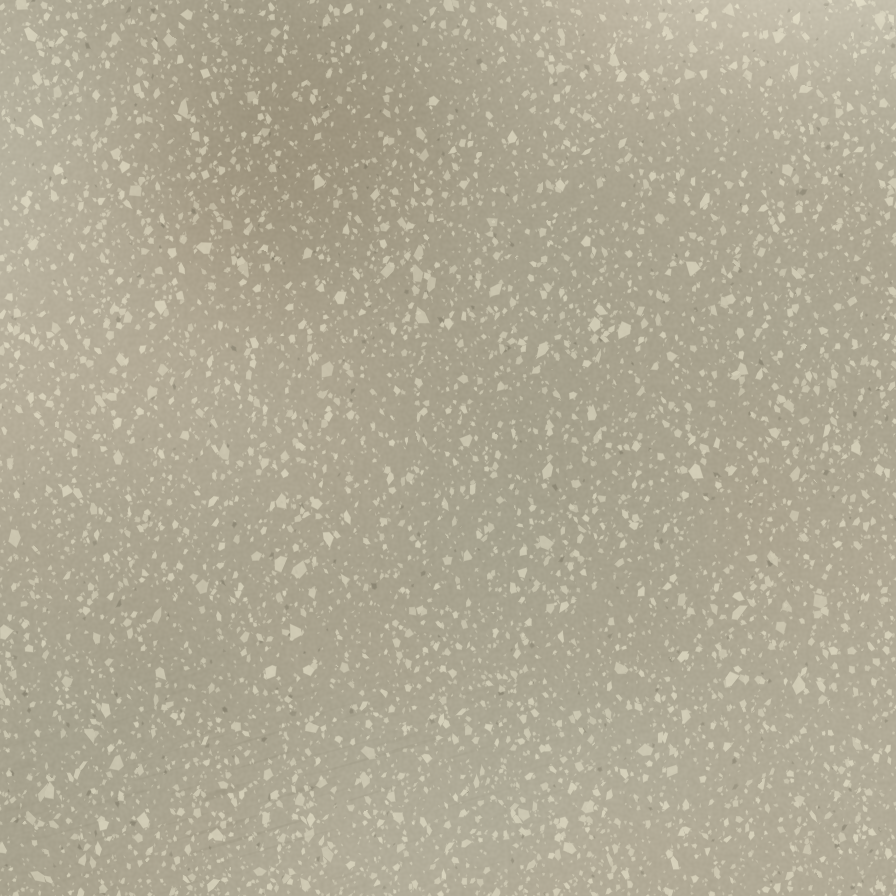
This texture is drawn by a Shadertoy shader. Its source:

```glsl
const vec3 STONE = vec3(0.655, 0.630, 0.550);
const vec3 CHIP = vec3(0.835, 0.815, 0.725);
const vec3 SPECK = vec3(0.47, 0.45, 0.38);

vec2 hash22(vec2 p) {
    vec3 q = fract(p.xyx * vec3(0.1031, 0.1030, 0.0973));
    q += dot(q, q.yzx + 33.33);
    return fract((q.xx + q.yz) * q.zy);
}

vec2 cornerGradient(vec2 cell) {
    float a = 6.2832 * hash22(cell + 71.0).x;
    return vec2(cos(a), sin(a));
}

// Gradient noise, roughly -0.7 to 0.7
float gradientNoise(vec2 p) {
    vec2 i = floor(p), f = fract(p);
    vec2 u = f * f * f * (f * (f * 6.0 - 15.0) + 10.0);
    vec2 e = vec2(0.0, 1.0);
    float low = mix(dot(cornerGradient(i), f),
                    dot(cornerGradient(i + e.yx), f - e.yx), u.x);
    float high = mix(dot(cornerGradient(i + e), f - e),
                     dot(cornerGradient(i + 1.0), f - 1.0), u.x);
    return mix(low, high, u.y);
}

float fbm(vec2 p) {
    float sum = 0.0, gain = 0.6;
    for (int i = 0; i < 3; i++) {
        sum += gain * gradientNoise(p);
        p = p * 2.03 + 17.0;
        gain *= 0.5;
    }
    return sum;
}

// Distance to a crushed fragment with five uneven facets
float fragmentDistance(vec2 p, float radius, vec2 seed) {
    float d = -1.0;
    for (int i = 0; i < 5; i++) {
        vec2 h = hash22(seed + float(i) * 19.7);
        float a = (float(i) + 0.7 * h.x) * 1.2566 + seed.x * 2.4;
        d = max(d, dot(p, vec2(cos(a), sin(a))) - radius * mix(0.65, 1.1, h.y));
    }
    return d;
}

// Scattered fragments: one candidate per grid cell, radii in canvas units
float scatter(vec2 p, float scale, float density, vec2 radii, float edge, float seed) {
    float cover = 0.0;
    vec2 home = floor(p * scale);
    for (int y = -1; y <= 1; y++)
    for (int x = -1; x <= 1; x++) {
        vec2 cell = home + vec2(x, y);
        vec2 id = cell + seed;
        vec2 pick = hash22(id + 5.3);
        if (pick.x > density) continue;
        vec2 d = p - (cell + hash22(id)) / scale;
        vec2 form = hash22(id + 41.9);
        float tilt = (form.x - 0.5) * 1.8;
        d = mat2(cos(tilt), -sin(tilt), sin(tilt), cos(tilt)) * d;
        d *= vec2(mix(1.0, 1.5, form.y), mix(1.0, 0.8, form.y));
        float radius = mix(radii.x, radii.y, pick.y * pick.y);
        float shape = fragmentDistance(d, radius, id);
        float opacity = mix(0.65, 1.0, hash22(id + 88.1).x);
        cover = max(cover, opacity * (1.0 - smoothstep(-edge, edge, shape)));
    }
    return cover;
}

float glow(vec2 p, vec2 center, vec2 size) {
    vec2 q = (p - center) / size;
    return exp(-dot(q, q));
}

// Uneven daylight over the slab
float daylight(vec2 p) {
    float light = 0.13 * glow(p, vec2(0.90, 1.05), vec2(0.34, 0.17));
    light += 0.07 * glow(p, vec2(-0.05, 0.78), vec2(0.20, 0.35));
    light += 0.045 * glow(p, vec2(0.48, 0.03), vec2(0.35, 0.20));
    light += 0.035 * glow(p, vec2(1.05, 0.20), vec2(0.25, 0.60));
    light += 0.025 * glow(p, vec2(0.22, 0.58), vec2(0.20, 0.18));
    light -= 0.045 * glow(p, vec2(0.32, 0.85), vec2(0.16, 0.20));
    return light + 0.025 * fbm(p * 3.0);
}

// Faint, slightly rising scuffs near the lower left
float scuffs(vec2 p) {
    vec2 q = vec2(p.x + 0.3 * p.y, p.y - 0.3 * p.x);
    float streak = smoothstep(0.2, 0.55, gradientNoise(q * vec2(9.0, 150.0)));
    return streak * glow(p, vec2(0.28, 0.12), vec2(0.30, 0.12));
}

void mainImage(out vec4 fragColor, in vec2 fragCoord) {
    vec2 p = fragCoord / iResolution.y;
    float edge = max(0.0010, 0.7 / iResolution.y);

    // Cement body: light, slow tint and fine grain
    float light = daylight(p);
    float tint = fbm(p * 2.6 + 9.0) + 0.5 * glow(p, vec2(0.30, 0.85), vec2(0.2));
    vec3 stone = STONE + light * vec3(1.0, 1.02, 1.08);
    stone += tint * vec3(0.012, -0.008, -0.014);
    stone += 0.022 * gradientNoise(p * 210.0) + 0.018 * fbm(p * 65.0);
    stone -= 0.035 * scuffs(p);

    // Dark specks, then pale chips in three sizes
    float crowd = 1.0 + 0.6 * fbm(p * 6.0 + 31.0);
    float specks = scatter(p, 48.0, 0.14, vec2(0.0012, 0.0034), edge * 1.3, 211.0);
    float large = scatter(p, 40.0, 0.30 * crowd, vec2(0.0040, 0.0080), edge, 13.0);
    float medium = scatter(p, 75.0, 0.50 * crowd, vec2(0.0022, 0.0048), edge, 67.0);
    float small = scatter(p, 140.0, 0.38 * crowd, vec2(0.0010, 0.0022), edge, 131.0);
    float chips = max(large, max(medium, 0.75 * small));

    vec3 color = mix(stone, SPECK + light, 0.6 * specks);
    color = mix(color, CHIP + 0.5 * (stone - STONE), 0.92 * chips);
    fragColor = vec4(color, 1.0);
}
```
